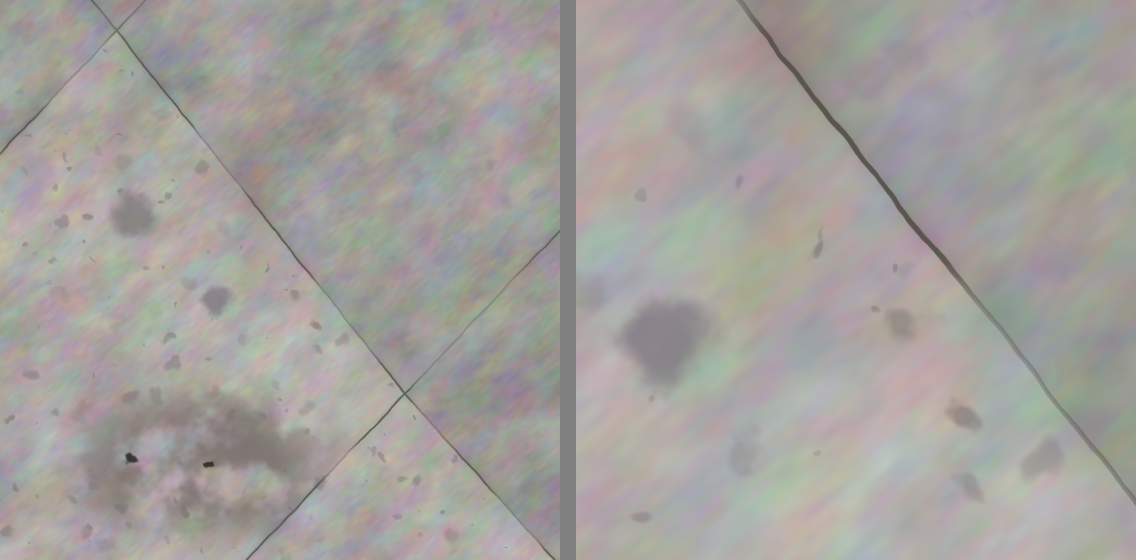
Left, the full canvas; right, a detail of the centre.
Give the GLSL for this texture, as a Shadertoy shader.

```glsl
// Worn, mottled stone floor: large square slabs laid diagonally with thin dirty seams.

// Slab layout, in canvas units
const vec2 CORNER = vec2(0.208, 0.945);      // a crossing of two seams
const vec2 SIDE_A = vec2(0.515, -0.648);     // slab edge running down right
const vec2 SIDE_B = vec2(0.570, 0.600);      // slab edge running up right
const float SLAB_SIZE = 0.82;
const float SEAM_BEND = 0.06;                // slight kink past the second crossing
const float SEAM_HALF_WIDTH = 0.0015;

// Colours
const vec3 PALE_STONE = vec3(0.676, 0.660, 0.643);
const vec3 GREY_STONE = vec3(0.608, 0.598, 0.583);
const vec3 SEAM_COLOUR = vec3(0.34, 0.32, 0.29);
const vec3 DIRT_COLOUR = vec3(0.47, 0.435, 0.415);
const vec3 STAIN_COLOUR = vec3(0.45, 0.43, 0.44);
const vec3 PIT_COLOUR = vec3(0.17, 0.17, 0.16);

// Surface wear
const vec2 GRAIN_DIR = vec2(0.77, 0.638);
const float TINT_AMOUNT = 0.17;
const float CLOUD_AMOUNT = 0.15;
const float GRAIN_AMOUNT = 0.045;
const vec2 DIRT_CENTRE = vec2(0.36, 0.17);
const vec2 DIRT_RADIUS = vec2(0.33, 0.18);
const vec2 ROUND_STAIN = vec2(0.240, 0.616);
const vec2 VIOLET_STAIN = vec2(0.387, 0.460);
const vec2 PIT_LEFT = vec2(0.237, 0.186);
const vec2 PIT_RIGHT = vec2(0.371, 0.167);

// Integer hash giving three values from 0 to 1
vec3 hash3(vec2 cell, int seed) {
    uvec3 v = uvec3(ivec3(ivec2(cell), seed)) * 1664525u + 1013904223u;
    v.x += v.y * v.z; v.y += v.z * v.x; v.z += v.x * v.y;
    v ^= v >> 16u;
    v.x += v.y * v.z; v.y += v.z * v.x; v.z += v.x * v.y;
    return vec3(v >> 8u) / 16777216.0;
}

// Three independent channels of value noise
vec3 noise3(vec2 p, int seed) {
    vec2 i = floor(p), f = fract(p);
    f = f * f * (3.0 - 2.0 * f);
    vec3 low = mix(hash3(i, seed), hash3(i + vec2(1, 0), seed), f.x);
    vec3 high = mix(hash3(i + vec2(0, 1), seed), hash3(i + vec2(1, 1), seed), f.x);
    return mix(low, high, f.y);
}

vec3 fbm3(vec2 p, int seed) {
    vec3 sum = vec3(0.0);
    float weight = 0.533;
    for (int i = 0; i < 4; i++) {
        sum += weight * noise3(p, seed + i);
        p = mat2(1.6, 1.2, -1.2, 1.6) * p;
        weight *= 0.5;
    }
    return sum;
}

// Soft spot, 1 at the centre and 0 outside the radius
float spot(vec2 p, vec2 centre, float radius) {
    return 1.0 - smoothstep(0.35 * radius, radius, length(p - centre));
}

// Irregular spots scattered over a jittered grid
float scatteredSpots(vec2 p, float spacing, float density, int seed) {
    float cover = 0.0;
    vec2 home = floor(p / spacing);
    for (int y = -1; y <= 1; y++)
    for (int x = -1; x <= 1; x++) {
        vec2 cell = home + vec2(x, y);
        vec3 r = hash3(cell, seed);
        vec3 kind = hash3(cell, seed + 1);
        float radius = spacing * mix(0.10, 0.30, r.z * r.z);
        float s = spot(p, (cell + r.xy) * spacing, radius);
        cover = max(cover, s * step(kind.x, density) * mix(0.3, 1.0, kind.y));
    }
    return cover;
}

void mainImage(out vec4 fragColor, in vec2 fragCoord) {
    vec2 uv = fragCoord / iResolution.y;
    float pixel = 1.0 / iResolution.y;
    vec2 rough = fbm3(uv * 32.0, 11).xy - 0.5;
    vec2 warped = uv + 0.035 * rough;

    // Skewed slab coordinates: whole numbers lie on seams
    vec2 slab = inverse(mat2(SIDE_A, SIDE_B)) * (uv + 0.005 * rough - CORNER);
    slab.y -= SEAM_BEND * max(slab.x - 1.0, 0.0);
    vec2 id = floor(slab);
    vec2 seamDist = abs(slab - round(slab)) * SLAB_SIZE;
    float seam = min(seamDist.x, seamDist.y);

    // Slab tone: the lower row is paler, apart from its first slab
    float pale = step(0.0, id.x) * step(id.y, -0.5);
    vec3 colour = mix(GREY_STONE, PALE_STONE, pale);
    colour += 0.012 * (hash3(id, 3).x - 0.5);
    colour += (1.0 - pale) * 0.035 * (uv.y - 0.6);

    // Coloured mottling and streaked grain
    vec2 streak = vec2(dot(uv, GRAIN_DIR), dot(uv, vec2(-GRAIN_DIR.y, GRAIN_DIR.x)));
    colour += TINT_AMOUNT * (fbm3(streak * vec2(20.0, 34.0), 21) - 0.5);
    colour += CLOUD_AMOUNT * (fbm3(uv * 9.0, 31).x - 0.5);
    colour += GRAIN_AMOUNT * (noise3(streak * vec2(60.0, 170.0), 41) - 0.5);

    // Broad dirty patch, kept within the pale slabs
    float dirt = 1.0 - smoothstep(0.3, 1.0, length((warped - DIRT_CENTRE) / DIRT_RADIUS));
    dirt *= smoothstep(0.30, 0.68, fbm3(uv * 15.0, 51).x) * pale * step(id.x, 0.5);
    colour = mix(colour, DIRT_COLOUR, 0.85 * dirt);

    // Small stains and the two clearest marks
    float stain = 0.55 * scatteredSpots(warped, 0.085, 0.55, 61) * mix(0.35, 1.0, pale);
    stain = max(stain, 0.5 * scatteredSpots(warped, 0.038, 0.25, 71) * mix(0.25, 1.0, pale));
    stain = max(stain, 0.65 * spot(warped, ROUND_STAIN, 0.055));
    colour = mix(colour, STAIN_COLOUR, stain);
    colour = mix(colour, vec3(0.46, 0.42, 0.47), 0.65 * spot(warped, VIOLET_STAIN, 0.036));
    float pits = max(spot(warped, PIT_LEFT, 0.012), spot(warped, PIT_RIGHT, 0.011));
    colour = mix(colour, PIT_COLOUR, 0.9 * pits);

    // Seams: a soft grimy margin and a broken dark line
    float wear = smoothstep(0.25, 0.70, noise3(uv * 13.0, 81).x);
    colour *= 1.0 - 0.10 * wear * exp(-seam / 0.008);
    float line = 1.0 - smoothstep(SEAM_HALF_WIDTH - pixel, SEAM_HALF_WIDTH + pixel, seam);
    colour = mix(colour, SEAM_COLOUR, line * mix(0.35, 0.95, wear));

    fragColor = vec4(clamp(colour, 0.0, 1.0), 1.0);
}
```
